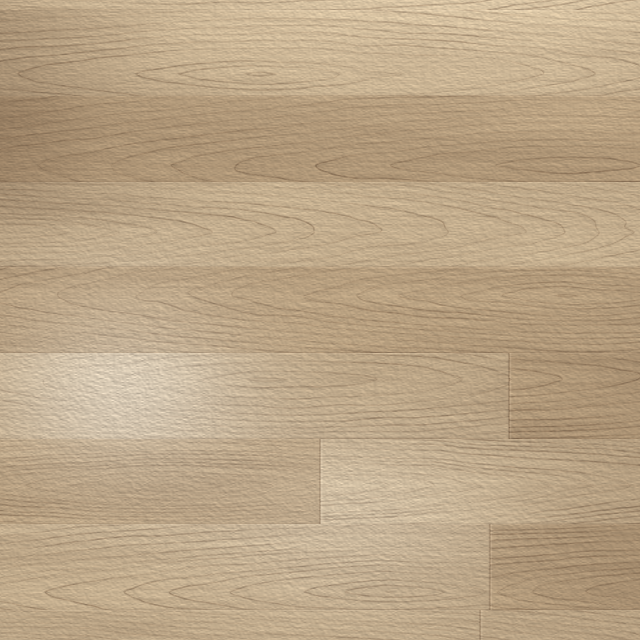
A WebGL 1 fragment shader for this texture:

```glsl
precision highp float;
// Pale wooden plank floor with arched growth rings, fine pores and soft window glare.

uniform vec2 u_resolution;

const float PLANK_HEIGHT = 0.1338;
const float FIRST_SEAM = 0.047;
const float LAST_JOINTED_ROW = 2.0;
const vec3 LIGHT_WOOD = vec3(0.772, 0.687, 0.562);
const vec3 DARK_WOOD = vec3(0.710, 0.614, 0.488);
const vec3 GLARE_COLOR = vec3(0.890, 0.850, 0.785);
const vec3 SUN_TINT = vec3(0.085, 0.090, 0.088);
const vec3 GRAIN_TINT = vec3(0.85, 1.0, 1.1);

float hash(vec2 p) {
  return fract(sin(dot(p, vec2(127.1, 311.7))) * 43758.5453);
}

float noise(vec2 p) {
  vec2 i = floor(p);
  vec2 f = fract(p);
  f = f * f * (3.0 - 2.0 * f);
  return mix(mix(hash(i), hash(i + vec2(1.0, 0.0)), f.x),
             mix(hash(i + vec2(0.0, 1.0)), hash(i + vec2(1.0, 1.0)), f.x), f.y);
}

// Soft round spot of light
float glow(vec2 p, vec2 center, vec2 radius) {
  vec2 d = (p - center) / radius;
  return exp(-dot(d, d));
}

// Position of the end joint in a row; upper rows run unbroken
float jointX(float row) {
  if (row > LAST_JOINTED_ROW + 0.5) return 2.0;
  return 0.485 + 0.28 * min(abs(row - 1.0), 1.0) + 0.015 * row;
}

// Center of the growth rings of a plank
vec2 heartOf(float row, float side) {
  float x = 0.5 - 0.5 * cos(2.45 * (row - 4.0)) + 0.25 * side;
  x -= 0.36 * (1.0 - side) * step(abs(row), 0.5);
  float y = 0.45 + 0.27 * sin(1.1 * (row - 1.0));
  return vec2(x, FIRST_SEAM + (row + y) * PLANK_HEIGHT);
}

// Ring count outward from the heart: long pointed ovals, warped by noise
float ringPhase(vec2 p, vec2 heart, float seed) {
  vec2 offset = vec2(seed * 37.0, seed * 91.0);
  vec2 q = abs(p - heart) * vec2(0.11, 1.0) + 0.0005;
  float reach = pow(pow(q.x, 1.6) + pow(q.y, 1.6), 1.0 / 1.6);
  reach += 0.014 * (noise(p * vec2(3.0, 13.0) + offset) - 0.5);
  reach += 0.004 * (noise(p * vec2(15.0, 45.0) + offset) - 0.5);
  reach += 0.0008 * (noise(p * vec2(60.0, 130.0) + offset) - 0.5);
  float phase = reach / mix(0.0080, 0.0120, seed);
  return phase + 0.9 * noise(vec2(phase * 0.8, seed * 50.0));
}

// Darkening by broken ring lines and the late wood that leads up to them
float ringShade(vec2 p, vec2 heart, float seed) {
  float e = 0.0008;
  float phase = ringPhase(p, heart, seed);
  vec2 slope = vec2(ringPhase(p + vec2(e, 0.0), heart, seed),
                    ringPhase(p + vec2(0.0, e), heart, seed)) - phase;
  float t = fract(phase);
  float dist = min(t, 1.0 - t) * e / max(length(slope), 0.001);
  float line = 1.0 - smoothstep(0.0002, 0.0022, dist);
  float strength = smoothstep(0.15, 0.95, noise(p * vec2(5.0, 24.0) + seed * 60.0));
  float breaks = 0.4 + 0.8 * noise(p * vec2(110.0, 260.0));
  return 0.21 * line * breaks * (0.25 + 0.75 * strength) + 0.035 * t * t * t;
}

// Embossed pores: short horizontal dashes lit from above
float emboss(vec2 p) {
  vec2 coarse = p * vec2(120.0, 270.0);
  vec2 fine = p * vec2(260.0, 470.0);
  return 0.7 * (noise(coarse) - noise(coarse + vec2(0.4, 1.0)))
       + 1.1 * (noise(fine) - noise(fine + vec2(0.3, 1.0)));
}

// Thin line with a soft edge at a given distance
float seamLine(float dist, float width, float pixel) {
  return 1.0 - smoothstep(width - pixel, width + pixel, abs(dist));
}

void main() {
  vec2 p = gl_FragCoord.xy / u_resolution;
  float pixel = 0.8 / min(u_resolution.x, u_resolution.y);

  // Plank layout
  float rowPos = (p.y - FIRST_SEAM) / PLANK_HEIGHT;
  float row = floor(rowPos);
  float joint = jointX(row);
  float side = step(joint, p.x);
  float seed = hash(vec2(row + 3.0, side + 5.0));

  // Plank tone, rings, fibres and pores
  float odd = mod(row + side, 2.0) * step(row, 6.5) * step(-0.5, row);
  vec3 color = mix(LIGHT_WOOD, DARK_WOOD, odd * 0.8 + 0.2 * seed);
  color *= 1.0 - GRAIN_TINT * ringShade(p, heartOf(row, side), seed);
  float fibre = noise(p * vec2(9.0, 240.0) + seed * 40.0) - 0.5;
  float cloud = noise(p * vec2(2.5, 15.0) + seed * 70.0) - 0.5;
  color *= 1.0 + GRAIN_TINT * (0.075 * fibre + 0.10 * cloud);

  // Window glare and broad light falloff
  float glare = 0.66 * glow(p, vec2(0.19, 0.39), vec2(0.19, 0.16));
  glare += 0.30 * glow(p, vec2(0.54, 0.20), vec2(0.24, 0.14));
  glare *= 1.0 - 0.35 * odd;
  color = mix(color, GLARE_COLOR, glare);
  color += SUN_TINT * glow(p, vec2(0.68, 1.04), vec2(0.50, 0.17));
  color *= 1.0 - 0.18 * GRAIN_TINT * glow(p, vec2(-0.05, 0.82), vec2(0.20, 0.24));
  color *= 1.0 - 0.09 * GRAIN_TINT * glow(p, vec2(1.05, 0.20), vec2(0.30, 0.30));
  color *= 1.0 + (0.090 + 0.050 * glare) * emboss(p);

  // Seams: worn dark lower edge, faint lit upper edge, and end joints
  float below = fract(rowPos) * PLANK_HEIGHT;
  float wear = 0.15 + 0.85 * noise(vec2(p.x * 5.0, row * 7.0));
  color *= 1.0 - 0.17 * GRAIN_TINT * wear * seamLine(below, 0.0016, pixel);
  color += 0.05 * wear * seamLine(PLANK_HEIGHT - below, 0.0014, pixel);
  color *= 1.0 - 0.16 * GRAIN_TINT * seamLine(p.x - joint, 0.0012, pixel);
  color += 0.05 * seamLine(p.x - joint - 0.0028, 0.0010, pixel);

  gl_FragColor = vec4(clamp(color, 0.0, 1.0), 1.0);
}
```
